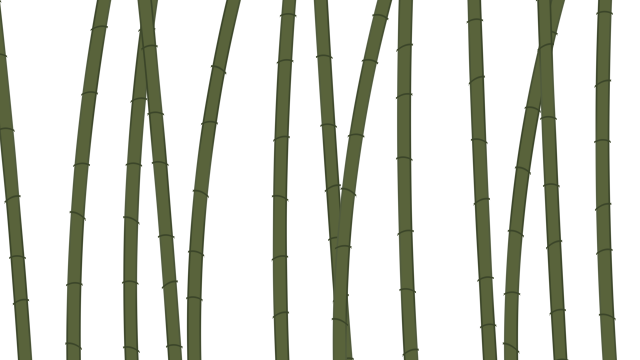
Reproduce this pattern procedurally as a Shadertoy shader.

```glsl
// Draws slender, jointed green bamboo stalks leaning across a white ground.

const int STALKS = 13;
const float HALF_WIDTH = 0.0195;     // lengths are fractions of the canvas height
const float OUTLINE = 0.0047;
const float JOINT_THICKNESS = 0.0023;
const float JOINT_SPACING = 0.172;

const vec3 WHITE = vec3(1.0);
const vec3 STEM_GREEN = vec3(0.35, 0.39, 0.23);
const vec3 DARK_GREEN = vec3(0.23, 0.27, 0.16);
const vec3 RIM_GREEN = vec3(0.32, 0.36, 0.24);

float hash(vec2 p) {
    vec3 q = fract(vec3(p.xyx) * 0.1031);
    q += dot(q, q.yzx + 33.33);
    return fract((q.x + q.y) * q.z);
}

// Smooth one-dimensional noise along a stalk
float noise(float x, float seed) {
    float cell = floor(x);
    return mix(hash(vec2(cell, seed)), hash(vec2(cell + 1.0, seed)),
               smoothstep(0.0, 1.0, x - cell));
}

// Coverage of the region where distance is negative
float inside(float distance, float pixel) {
    return smoothstep(0.75, -0.75, distance / pixel);
}

// Lean from bottom to top
float stalkLean(float id) {
    return 0.02 - 0.11 * cos(2.2 * id);
}

// Sideways bulge at mid height
float stalkBow(float id) {
    return -0.014 - 0.2 * stalkLean(id) + 0.02 * (hash(vec2(id, 7.0)) - 0.5);
}

// Centre line position in x and its slope in y, at height y
vec2 stalkCentre(float id, float y, float aspect) {
    float lean = stalkLean(id);
    float bow = stalkBow(id);
    float middle = (id + 0.5) * aspect / float(STALKS) + 0.05 * sin(1.6 * id - 0.96);
    float x = middle + lean * (y - 0.5) + bow * (4.0 * y * (1.0 - y) - 0.5);
    return vec2(x, lean + bow * (4.0 - 8.0 * y));
}

// Distance to the arched, tilted joint nearest to height y
float jointDistance(float across, float y, float id) {
    float scaled = y / JOINT_SPACING + hash(vec2(id, 3.0));
    float cell = floor(scaled);
    float centre = 0.5 + 0.36 * (hash(vec2(cell, id + 20.0)) - 0.5);
    float tilt = 0.013 * (hash(vec2(cell, id + 50.0)) - 0.45) - 0.04 * stalkLean(id);
    float u = across / HALF_WIDTH;
    float line = tilt * u + 0.0045 * (1.0 - u * u);
    float along = (scaled - cell - centre) * JOINT_SPACING - line;
    float stroke = abs(along) / sqrt(1.0 + pow(tilt / HALF_WIDTH, 2.0)) - JOINT_THICKNESS;
    return max(stroke, abs(across) - 1.16 * HALF_WIDTH);
}

// Paints one outlined stalk over the colour below it
vec3 paintStalk(vec3 below, vec2 p, float id, float aspect, float pixel) {
    vec2 centre = stalkCentre(id, p.y, aspect);
    float across = (p.x - centre.x) / sqrt(1.0 + centre.y * centre.y);
    float halfWidth = HALF_WIDTH * (0.97 + 0.06 * noise(p.y * 5.0, id + 80.0));
    float edge = abs(across) - halfWidth;

    // Each side's outline drifts between dark and softer green
    float side = across < 0.0 ? 100.0 : 130.0;
    float darkness = noise(p.y * 4.0, id + side);
    darkness = smoothstep(0.1, 0.65, darkness + (across < 0.0 ? -0.08 : 0.08));
    vec3 outline = mix(RIM_GREEN, DARK_GREEN, darkness);

    vec3 stalk = mix(outline, STEM_GREEN, inside(edge + OUTLINE, pixel));
    vec3 colour = mix(below, stalk, inside(edge, pixel));
    return mix(colour, DARK_GREEN, inside(jointDistance(across, p.y, id), pixel));
}

void mainImage(out vec4 fragColor, in vec2 fragCoord) {
    float pixel = 1.0 / iResolution.y;
    float aspect = iResolution.x * pixel;
    vec2 p = fragCoord * pixel;

    // Later stalks pass in front of earlier ones
    vec3 colour = WHITE;
    for (int i = 0; i < STALKS; i++) {
        colour = paintStalk(colour, p, float(i), aspect, pixel);
    }
    fragColor = vec4(colour, 1.0);
}
```
